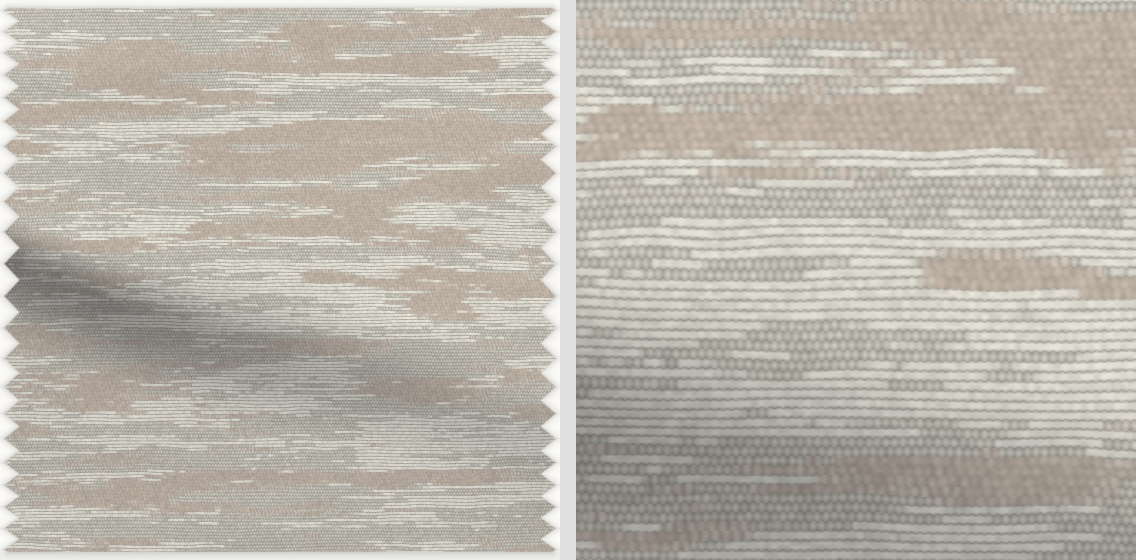
Left: the whole. Right: its middle third, enlarged.
A WebGL 1 fragment shader for this texture:

```glsl
precision highp float;
// A swatch of woven cloth with pinked sides and one soft diagonal fold.
// Each weft row picks satin, plain weave or a loose cream yarn from stretched
// noise; a shading curve adds the fold and a zigzag distance cuts the cloth.
uniform vec2 u_resolution;

#define ROWS 172.0         // weft rows over the canvas
#define COLS 196.0         // warp threads over the canvas
#define SATIN_LEVEL 0.465  // higher gives more taupe satin
#define YARN_LEVEL 0.535   // lower gives more cream yarns
#define TEETH 22.0         // teeth along each side
#define FOLD_DEPTH 0.36    // darkness of the fold at the left
#define CREAM vec3(0.875, 0.865, 0.825)
#define BEAD vec3(0.815, 0.805, 0.770)
#define GAP vec3(0.610, 0.590, 0.545)
#define TAUPE vec3(0.730, 0.680, 0.630)
#define PAPER vec3(0.990, 0.987, 0.975)

const float TAU = 6.2831853;

float hash(vec2 p) {
  vec3 q = fract(p.xyx * 0.1031);
  q += dot(q, q.yzx + 33.33);
  return fract((q.x + q.y) * q.z);
}

float noise(vec2 p) {
  vec2 i = floor(p), f = fract(p);
  f = f * f * (3.0 - 2.0 * f);
  return mix(mix(hash(i), hash(i + vec2(1.0, 0.0)), f.x),
             mix(hash(i + vec2(0.0, 1.0)), hash(i + 1.0), f.x), f.y);
}

float fbm(vec2 p) {
  float sum = 0.0, amp = 0.5;
  for (int i = 0; i < 4; i++) {
    sum += amp * noise(p);
    p = p * 2.03 + 17.3;
    amp *= 0.5;
  }
  return sum / 0.9375;
}

// Fold darkness: a crisp upper side and a long fade below.
float foldShade(vec2 p) {
  float d = 1.0 - p.y - (0.395 + 0.34 * p.x + 0.02 * sin(p.x * TAU));
  float rise = smoothstep(-0.035 - 0.05 * p.x, 0.065, d);
  float fall = 1.0 - smoothstep(0.05, 0.23, d);
  return FOLD_DEPTH * mix(1.0, 0.3, smoothstep(0.0, 0.9, p.x)) * rise * fall
       + 0.055 * smoothstep(0.0, 0.12, d);
}

vec3 cloth(vec2 p, float shade) {
  // Rows wander slightly, as loose yarns do.
  float y = p.y + 0.007 * (noise(p * vec2(5.0, 9.0)) - 0.5);
  y += 0.0025 * (noise(p * vec2(24.0, 40.0)) - 0.5);
  float row = floor(y * ROWS), v = fract(y * ROWS);
  float rowY = row / ROWS;

  // Pattern masks, held constant across a row so their ends are stepped.
  float dash = noise(vec2(p.x * 22.0 + 50.0 * hash(vec2(row, 3.0)), row)) - 0.5;
  float rag = noise(vec2(p.x * 95.0, row + 300.0)) - 0.5;
  float patchy = fbm(vec2(p.x * 5.0, rowY * 34.0)) + 0.10 * dash + 0.06 * rag;
  float loose = fbm(vec2(p.x * 4.0 + 31.0, rowY * 48.0 + 9.0))
              + 0.28 * dash + 0.08 * rag - 0.12 * shade;
  float satin = 1.0 - smoothstep(-0.012, 0.012, patchy - SATIN_LEVEL);
  float yarn = smoothstep(-0.02, 0.02, loose - YARN_LEVEL);
  yarn *= smoothstep(-0.07, 0.0, patchy - SATIN_LEVEL);

  // Plain weave: offset beads of thread over darker gaps.
  float warp = 0.5 + 0.5 * cos(TAU * (p.x * COLS + 0.5 * row));
  float weft = 0.5 - 0.5 * cos(TAU * v);
  vec3 color = mix(GAP, BEAD, 0.22 + 0.38 * warp + 0.40 * weft);

  // Satin with faint ticks, fringed by cream hatching at its border.
  float tick = 0.5 + 0.5 * cos(TAU * (p.x * COLS * 0.8 + 0.3 * row));
  vec3 smoothTaupe = TAUPE * (0.965 + 0.05 * tick + 0.03 * weft);
  float fringe = smoothstep(0.06, 0.0, abs(patchy - SATIN_LEVEL + 0.02));
  smoothTaupe = mix(smoothTaupe, BEAD, 0.55 * fringe * tick);
  color = mix(color, smoothTaupe, satin);

  // Cream yarn with a dotted groove beside it.
  float body = smoothstep(0.0, 0.35, v) * smoothstep(1.0, 0.72, v);
  vec3 groove = mix(GAP, BEAD, 0.25 + 0.45 * warp);
  color = mix(color, mix(groove, CREAM, body), yarn);

  // Uneven thread and wide tonal drift.
  float grain = noise(vec2(p.x * COLS * 1.3, y * ROWS * 1.7)) - 0.5;
  float drift = fbm(p * vec2(3.0, 12.0) + 70.0) - 0.5;
  return color * (1.0 + 0.11 * grain + 0.08 * drift);
}

// Distance inside the cut: zigzag left and right, straight top and bottom.
float cutDistance(vec2 p) {
  float phase = TEETH * p.y + 0.75 * sin(TAU * p.y);
  float zig = abs(fract(phase) - 0.5) * 2.0;
  float inset = mix(0.008, 0.035, zig);
  float side = (min(p.x, 1.0 - p.x) - inset) * 0.65;
  return min(side, min(p.y, 1.0 - p.y) - 0.0145);
}

void main() {
  vec2 p = gl_FragCoord.xy / u_resolution;
  float pixel = 1.0 / min(u_resolution.x, u_resolution.y);
  float shade = foldShade(p);
  float cut = cutDistance(p);

  // Shadows lean slightly towards neutral grey.
  vec3 fabric = cloth(p, shade) * (1.0 - shade);
  fabric = mix(fabric, vec3(dot(fabric, vec3(0.333))), shade * 0.9);

  // Paper with a soft contact shadow, stronger under the lower hem.
  float contact = 0.15 * exp(min(cut, 0.0) / 0.006);
  float hem = 0.05 * smoothstep(0.018, 0.010, p.y);
  vec3 paper = PAPER - contact - hem;
  gl_FragColor = vec4(mix(paper, fabric, smoothstep(-pixel, pixel, cut)), 1.0);
}
```
